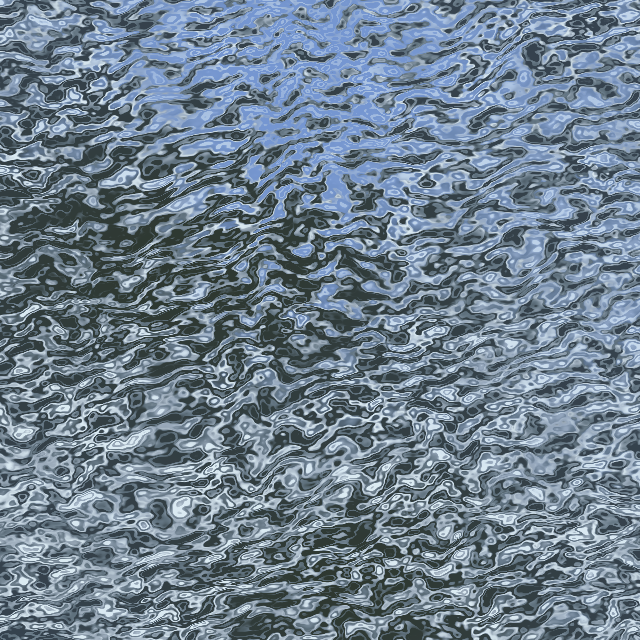
A three.js fragment shader for this texture:

```glsl
varying vec2 vUv;

const vec3 OLIVE_SHADE = vec3(0.18, 0.22, 0.19);
const vec3 SLATE_SHADE = vec3(0.21, 0.26, 0.31);
const vec3 STEEL = vec3(0.38, 0.45, 0.50);
const vec3 HAZE = vec3(0.60, 0.66, 0.72);
const vec3 CLOUD = vec3(0.86, 0.92, 0.95);
const vec3 SKY_BLUE = vec3(0.46, 0.59, 0.82);

vec2 hash2(vec2 cell) {
  vec3 h = fract(cell.xyx * vec3(0.1031, 0.1030, 0.0973));
  h += dot(h, h.yzx + 33.33);
  return fract((h.xx + h.yz) * h.zy);
}

float cornerSlope(vec2 cell, vec2 corner, vec2 f) {
  return dot(hash2(cell + corner) * 2.0 - 1.0, f - corner);
}

// Gradient noise, roughly -1 to 1
float noise(vec2 p) {
  vec2 cell = floor(p);
  vec2 f = p - cell;
  vec2 w = f * f * f * (f * (f * 6.0 - 15.0) + 10.0);
  float low = mix(cornerSlope(cell, vec2(0.0), f), cornerSlope(cell, vec2(1.0, 0.0), f), w.x);
  float high = mix(cornerSlope(cell, vec2(0.0, 1.0), f), cornerSlope(cell, vec2(1.0), f), w.x);
  return 1.4 * mix(low, high, w.y);
}

vec2 rotate(vec2 p, float angle) {
  float c = cos(angle);
  float s = sin(angle);
  return vec2(c * p.x + s * p.y, c * p.y - s * p.x);
}

float blob(vec2 p, vec2 center, vec2 radius) {
  vec2 d = (p - center) / radius;
  return exp(-dot(d, d));
}

// Bends and tilts the plane so that crests climb to the right
vec2 flow(vec2 p, float tilt) {
  vec2 bend = vec2(noise(p * 4.0 + 7.0), noise(p * 3.5 + 31.0));
  return rotate(p, tilt) + bend * vec2(0.03, 0.035);
}

// Short crests in rows with smaller wavelets on top
float ripples(vec2 q) {
  float rowPhase = q.y * 235.0 + 9.0 * noise(q * vec2(16.0, 22.0));
  float height = 0.42 * sin(rowPhase);
  vec2 scale = vec2(20.0, 50.0);
  float strength = 1.05;
  for (int i = 0; i < 3; i++) {
    height += strength * noise(q * scale + float(i) * 19.7);
    q = rotate(q, -0.1);
    scale *= vec2(2.0, 1.6);
    strength *= 0.65;
  }
  return height;
}

// Broad light and dark of the mirrored surroundings
float exposure(vec2 p) {
  float light = 0.07 + 0.16 * noise(p * 6.0 + 3.0);
  light += 0.36 * blob(p, vec2(0.48, 0.94), vec2(0.26, 0.20));
  light += 0.20 * blob(p, vec2(0.98, 0.52), vec2(0.30, 0.42));
  light += 0.16 * blob(p, vec2(0.03, 0.24), vec2(0.24, 0.16));
  light -= 0.36 * blob(p, vec2(0.12, 0.61), vec2(0.28, 0.17));
  light -= 0.26 * blob(p, vec2(0.47, 0.53), vec2(0.18, 0.15));
  light -= 0.16 * blob(p, vec2(0.55, 0.08), vec2(0.25, 0.13));
  return light;
}

float blueSky(vec2 p) {
  float sky = 1.05 * blob(p, vec2(0.48, 0.93), vec2(0.44, 0.22));
  sky += 0.75 * blob(p, vec2(0.47, 0.62), vec2(0.17, 0.20));
  sky += 0.42 * blob(p, vec2(0.98, 0.62), vec2(0.26, 0.38));
  return clamp(sky + 0.15 * noise(p * 7.0), 0.0, 1.0);
}

vec3 toneRamp(float tone, vec3 shade) {
  vec3 color = mix(shade, STEEL, smoothstep(0.16, 0.42, tone));
  color = mix(color, HAZE, smoothstep(0.38, 0.66, tone));
  return mix(color, CLOUD, smoothstep(0.66, 0.95, tone));
}

void main() {
  vec2 p = vUv;
  vec2 q = flow(p, 0.23);
  float sky = blueSky(p);
  float height = ripples(q);
  float level = height + exposure(p);

  // Folded reflections: crisp nested outlines that fade in calm patches
  float wavelet = noise(q * vec2(52.0, 85.0) + 53.0);
  float fold = sin(height * 8.5 + wavelet * 5.0);
  fold = 2.0 * smoothstep(-0.8, 0.8, fold) - 1.0;
  float unrest = clamp(0.85 + 0.7 * noise(p * 10.0 + 11.0), 0.3, 1.3);
  float rim = exp(-pow((level - 0.12) / 0.12, 2.0));

  float tone = 0.39 + 0.42 * level;
  tone += 0.25 * unrest * fold + 0.18 * rim;

  // Shade is olive under the trees and slate elsewhere
  float trees = blob(p, vec2(0.30, 0.58), vec2(0.42, 0.25));
  trees += blob(p, vec2(0.55, 0.08), vec2(0.30, 0.20));
  vec3 shade = mix(SLATE_SHADE, OLIVE_SHADE, clamp(trees, 0.0, 1.0));
  vec3 color = toneRamp(tone, shade);

  // Open sky fills the crest cores inside their pale rims
  float core = smoothstep(0.18, 0.32, level);
  core *= 1.0 - 0.5 * unrest * smoothstep(0.4, 1.0, abs(fold)) * step(0.0, fold);
  color = mix(color, SKY_BLUE, clamp(core * sky, 0.0, 1.0));

  gl_FragColor = vec4(color, 1.0);
}
```
